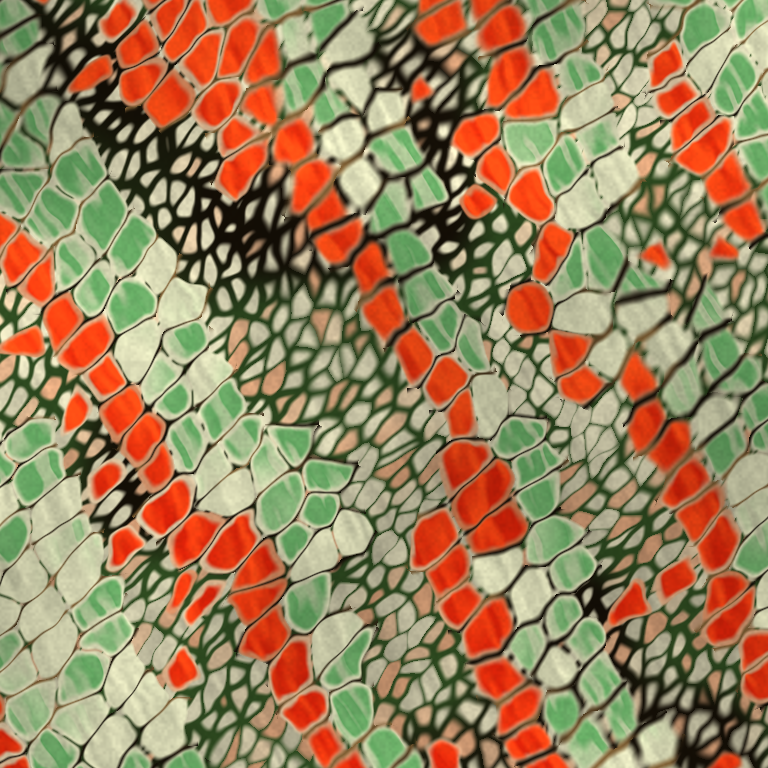
This pattern is drawn by a Shadertoy shader. Its source:

```glsl
const vec3 CREAM  = vec3(0.87, 0.85, 0.72);
const vec3 TAN    = vec3(0.75, 0.42, 0.26);
const vec3 RED    = vec3(0.78, 0.12, 0.03);
const vec3 ORANGE = vec3(0.96, 0.29, 0.08);
const vec3 GREEN  = vec3(0.30, 0.58, 0.31);
const vec3 FOREST = vec3(0.16, 0.26, 0.11);
const vec3 SOOT   = vec3(0.07, 0.05, 0.02);

const vec2 BAND_DIR    = vec2(0.46, -0.888);  // bands fall to the right
const vec2 GRAIN_DIR   = vec2(0.54, 0.84);    // grains lean the other way
const float BAND_SHEAR = 0.22;                // tilts the cracks
const vec2 SCALE_SIZE  = vec2(0.062, 0.050);  // across, along the band
const vec2 GRAIN_SIZE  = vec2(0.020, 0.043);  // width, length
const float BAND_COLUMNS   = 5.0;             // scale columns per repeat
const float RED_SHARE      = 0.21;
const float PALE_SHARE     = 0.40;
const float LOOSE_CHANCE   = 0.10;
const float SCALE_ROUNDING = 18.0;            // higher is more angular
const float GRAIN_ROUNDING = 13.0;
const float SPECKLE        = 0.08;

vec2 hash2(vec2 c) {
    vec3 q = fract(c.xyx * vec3(0.1031, 0.1030, 0.0973));
    q += dot(q, q.yzx + 33.33);
    return fract((q.xx + q.yz) * q.zy);
}

float noise(vec2 p) {
    vec2 i = floor(p), f = fract(p);
    f = f * f * (3.0 - 2.0 * f);
    float low  = mix(hash2(i).x, hash2(i + vec2(1, 0)).x, f.x);
    float high = mix(hash2(i + vec2(0, 1)).x, hash2(i + vec2(1, 1)).x, f.x);
    return mix(low, high, f.y);
}

// Cellular noise: x is the rounded border distance, y how far the border faces along the y axis
vec2 cellular(vec2 p, float jitter, float rounding, out vec2 id, out vec2 neighbour) {
    vec2 base = floor(p), nearest = vec2(0);
    float best = 1e3;
    id = base;
    for (int y = -1; y <= 1; y++)
    for (int x = -1; x <= 1; x++) {
        vec2 c = base + vec2(x, y);
        vec2 r = c + 0.5 + jitter * (hash2(c) - 0.5) - p;
        if (dot(r, r) < best) { best = dot(r, r); nearest = r; id = c; }
    }
    float sum = 0.0, facing = 0.0, strongest = 0.0;
    neighbour = id;
    for (int y = -2; y <= 2; y++)
    for (int x = -2; x <= 2; x++) {
        if (x == 0 && y == 0) continue;
        vec2 c = id + vec2(x, y);
        vec2 r = c + 0.5 + jitter * (hash2(c) - 0.5) - p;
        vec2 normal = normalize(r - nearest);
        float weight = exp(-rounding * dot(0.5 * (nearest + r), normal));
        sum += weight;
        facing += weight * abs(normal.y);
        if (weight > strongest) { strongest = weight; neighbour = c; }
    }
    return vec2(-log(sum) / rounding, facing / sum);
}

vec2 warp(vec2 p) {
    p += 0.017 * sin(p.yx * vec2(9.0, 7.0) + vec2(0.5, 2.0))
       + 0.005 * sin(p.yx * vec2(23.0, 19.0) + p * 11.0);
    return p + 0.006 * (vec2(noise(p * 50.0), noise(p * 50.0 + 31.0)) - 0.5);
}

// Coordinates across and along a direction
vec2 aligned(vec2 p, vec2 dir) {
    return vec2(dot(p, vec2(-dir.y, dir.x)), dot(p, dir));
}

// Position of a scale within the repeat of bands
float bandPhase(vec2 id) {
    float shift = 0.36 * (noise(id * vec2(0.35, 0.17) + 5.0) - 0.5);
    return fract((id.x + 0.5) / BAND_COLUMNS + shift);
}

void mainImage(out vec4 fragColor, in vec2 fragCoord) {
    vec2 uv = fragCoord / iResolution.y;
    float pixel = 1.0 / iResolution.y;
    vec2 p = warp(uv);
    vec2 band = aligned(p, BAND_DIR);
    float streak = noise(band * vec2(110.0, 18.0));
    band.y += BAND_SHEAR * band.x;
    float blur = smoothstep(0.35, 0.75, noise(uv * 4.5 + 7.0));
    float drift = noise(uv * 6.0 + 21.0);
    float lower = 1.0 - smoothstep(0.30, 0.50, uv.y + 0.1 * (drift - 0.5));

    // Dark ground
    float depth = noise(uv * 5.5 + 3.0);
    vec3 color = mix(FOREST, SOOT, smoothstep(0.45, 0.80, depth + 0.10 * lower));

    // Small leaning grains
    vec2 grainId, otherId;
    float grainEdge = cellular(aligned(p, GRAIN_DIR) / GRAIN_SIZE, 0.9, GRAIN_ROUNDING, grainId, otherId).x;
    vec2 grainRnd = hash2(grainId + 40.0);
    float inset = mix(0.03, 0.23, grainRnd.x) + 0.20 * (depth - 0.5);
    float soft = max(mix(0.18, 0.40, blur), pixel / GRAIN_SIZE.x);
    vec3 grainTint = mix(CREAM, TAN, 0.6 * smoothstep(0.65, 1.0, grainRnd.y + 0.12 * lower));
    grainTint *= 0.80 + 0.14 * streak + 0.16 * grainRnd.y - 0.12 * lower;
    color = mix(color, grainTint, smoothstep(inset - 0.5 * soft, inset + 0.5 * soft, grainEdge));

    // Large scales, sorted into bands by column
    vec2 scaleId, nextId;
    vec2 cell = cellular(band / SCALE_SIZE, 0.62, SCALE_ROUNDING, scaleId, nextId);
    float edge = cell.x;
    vec2 rnd = hash2(scaleId + 90.0);
    float phase = bandPhase(scaleId), banded = RED_SHARE + PALE_SHARE;
    bool isRed = phase < RED_SHARE;
    bool isPale = !isRed && phase < banded;
    bool isLoose = phase >= banded && rnd.y < LOOSE_CHANCE;

    // Cracks run across the bands, the flanks melt into the grains
    float scaleSoft = max(mix(0.10, 0.26, blur), pixel / SCALE_SIZE.y);
    float crackFade = smoothstep(0.35, 0.75, noise(uv * 13.0));
    vec3 crack = mix(SOOT, mix(FOREST, TAN, 0.5), crackFade);
    vec3 behind = mix(color, crack, smoothstep(0.45, 0.85, cell.y));

    if (isRed || isPale || isLoose) {
        float gap = isLoose ? 0.07 : -0.02;
        float body = smoothstep(gap, gap + 0.7 * scaleSoft, edge);
        float ramp = 0.04 + 0.8 * scaleSoft;
        float core = smoothstep(-0.5 * ramp, 0.5 * ramp, edge - gap - 0.125 + 0.10 * (streak - 0.5));

        vec3 rim = CREAM * (0.86 + 0.20 * streak);
        vec3 fill = mix(GREEN, CREAM, 0.20 * streak);
        if (isPale) {
            core *= smoothstep(0.25, 0.50, rnd.x + 0.45 * (drift - 0.5));
            core *= 0.30 + 0.70 * smoothstep(0.20, 0.55, streak);
            rim = mix(rim, GREEN, 0.07);
        } else {
            rim = mix(TAN, rim, clamp(0.65 * rnd.x + 0.30 * drift, 0.0, 1.0));
            fill = mix(RED, ORANGE, clamp(0.15 + 1.1 * streak - 0.35 * lower, 0.0, 1.0));
        }
        color = mix(isLoose ? color : behind, mix(rim, fill, core), body);
    } else if (bandPhase(nextId) < banded) {
        color = mix(behind, color, smoothstep(-0.02, 0.10, edge));
    }

    // Broad light and fine mottling
    color *= 0.85 + 0.30 * noise(uv * 5.0 + 60.0);
    float mottle = noise(uv * 250.0) + 0.6 * noise(uv * 95.0 + 50.0) - 0.8;
    color *= 1.0 + SPECKLE * mottle;
    fragColor = vec4(clamp(color, 0.0, 1.0), 1.0);
}
```
